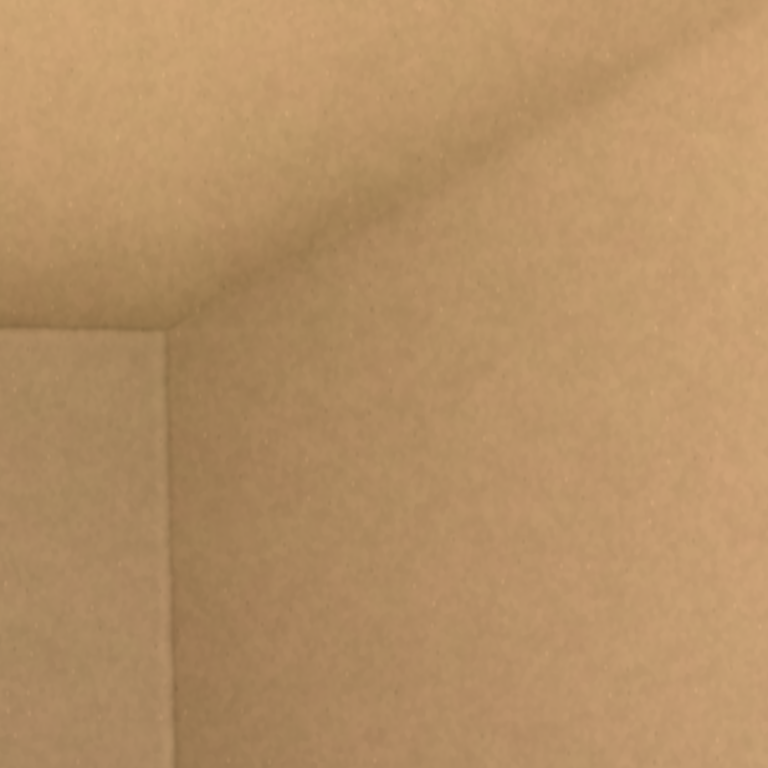
This texture is drawn by a Shadertoy shader. Its source:

```glsl
#define CORNER vec2(0.216, 0.570)
#define CREASE_SLOPE 0.538
#define SHADE vec3(0.568, 0.446, 0.284)
#define LIGHT vec3(0.815, 0.653, 0.468)
#define CEILING_FALLOFF 0.165
#define SEAM_WIDTH 0.005
#define SEAM_DEPTH 0.15
#define MOTTLE 0.120
#define GRAIN 0.125
#define BLUSH 0.011

vec2 hash2(vec2 p) {
    vec3 q = fract(p.xyx * vec3(0.1031, 0.1030, 0.0973));
    q += dot(q, q.yzx + 33.33);
    return fract((q.xx + q.yz) * q.zy);
}

// Smooth cellular field: nearby cell values blended by distance.
float cells(vec2 p) {
    vec2 cell = floor(p), f = fract(p);
    float sum = 0.0, weight = 0.0;
    for (int j = -1; j <= 1; j++)
    for (int i = -1; i <= 1; i++) {
        vec2 offset = vec2(i, j);
        vec2 rnd = hash2(cell + offset + 57.0);
        vec2 d = offset + rnd - f;
        float w = exp(-4.5 * dot(d, d));
        sum += w * hash2(cell + offset + 191.0).x;
        weight += w;
    }
    return sum / weight - 0.5;
}

// Sparse soft flecks, positive for pale and negative for dark.
float flecks(vec2 uv, float density) {
    vec2 p = uv * density, cell = floor(p);
    vec2 rnd = hash2(cell + 23.0), kind = hash2(cell + 311.0);
    vec2 d = (fract(p) - 0.25 - 0.5 * rnd) * vec2(1.3, 0.8);
    float spot = 1.0 - smoothstep(0.03, 0.17, length(d));
    return spot * step(0.84, kind.x) * (kind.y > 0.45 ? 1.0 : -0.8);
}

float ceilingTone(float height, float along) {
    float base = mix(0.04, 0.74, along);
    float far = mix(1.0, 0.92, along);
    return mix(far, base, exp(-max(height, 0.0) / CEILING_FALLOFF));
}

float rightWallTone(vec2 uv, float along) {
    float tone = 0.13 + 0.74 * pow(along, 0.74);
    tone += 0.09 * along * smoothstep(0.4, 1.0, uv.y);
    return tone - 0.05 * (1.0 - smoothstep(0.0, 0.3, uv.y));
}

float leftWallTone(vec2 uv, float toSide, float toTop) {
    float tone = 0.38 + 0.03 * sin(5.0 * uv.y + 0.6);
    tone -= 0.10 * exp(-toSide / 0.045) * smoothstep(0.1, 0.5, uv.y);
    float rim = exp(-pow((toSide - 0.011) / 0.007, 2.0));
    rim = max(rim, 0.6 * exp(-pow((toTop - 0.012) / 0.009, 2.0)));
    return tone + 0.09 * rim;
}

void mainImage(out vec4 fragColor, in vec2 fragCoord) {
    vec2 uv = fragCoord / iResolution.xy;
    float pixel = 1.0 / iResolution.y;

    // Slight wobble keeps the seams hand-finished.
    float wobbleX = 0.0005 * sin(uv.y * 61.0) + 0.0010 * cells(uv.yy * 90.0);
    float wobbleY = 0.0006 * sin(uv.x * 53.0) + 0.0012 * cells(uv.xx * 90.0);
    float sideX = CORNER.x + 0.012 * (1.0 - uv.y / CORNER.y) + wobbleX;
    float right = uv.x - CORNER.x;
    float along = clamp(right / (1.0 - CORNER.x), 0.0, 1.0);
    float ceilingY = CORNER.y + CREASE_SLOPE * max(right, 0.0)
        + 0.003 * smoothstep(0.0, 0.2, -right) + wobbleY;
    float height = uv.y - ceilingY;
    float toSide = sideX - uv.x;

    // Three planes joined by edges that soften away from the corner.
    float ceiling = ceilingTone(height, along);
    float rightWall = rightWallTone(uv, along);
    float leftWall = leftWallTone(uv, toSide, -height);
    float sideSoft = 0.0025 + pixel;
    float wall = mix(rightWall, leftWall, smoothstep(-sideSoft, sideSoft, toSide));
    float creaseSoft = 0.003 + pixel + 0.022 * smoothstep(0.0, 0.3, along);
    float tone = mix(wall, ceiling, smoothstep(-creaseSoft, creaseSoft, height));

    // Contact shadows along the seams and around the crease.
    float below = 1.0 - smoothstep(-0.004, 0.004, height);
    float sideSeam = exp(-pow(toSide / SEAM_WIDTH, 2.0)) * below;
    float topSeam = exp(-pow(height / SEAM_WIDTH, 2.0))
        * (1.0 - smoothstep(0.0, 0.04, right));
    tone -= SEAM_DEPTH * max(sideSeam, topSeam);
    float creaseShadow = exp(-pow(height / 0.045, 2.0)) * smoothstep(0.0, 0.1, right);
    tone -= 0.06 * creaseShadow * (1.0 - 0.6 * along);
    float wallShade = exp(min(height, 0.0) / 0.12) * below;
    tone -= 0.07 * wallShade * smoothstep(0.0, 0.1, right) * (1.0 - along);

    // Plaster mottling, grain and small flecks.
    vec2 bent = uv + 0.008 * sin(uv.yx * vec2(31.0, 27.0));
    tone += MOTTLE * (0.5 * cells(bent * 24.0) + 0.7 * cells(bent * 62.0));
    tone += GRAIN * cells(uv * vec2(150.0, 115.0));
    tone += 0.14 * flecks(uv, 36.0);

    // Warm and olive drift over the paint.
    vec3 color = mix(SHADE, LIGHT, tone);
    float drift = cells(bent * 13.0 + 7.0) + 1.3 * cells(bent * 37.0 + 3.0);
    color += BLUSH * drift * vec3(0.5, -0.4, 0.3);
    float wallMask = 1.0 - smoothstep(-0.02, 0.02, height);
    float leftMask = wallMask * smoothstep(-sideSoft, sideSoft, toSide);
    color += leftMask * vec3(-0.006, 0.004, 0.008);
    color += wallMask * (1.0 - uv.y) * vec3(0.0, -0.003, 0.014);

    fragColor = vec4(clamp(color, 0.0, 1.0), 1.0);
}
```
